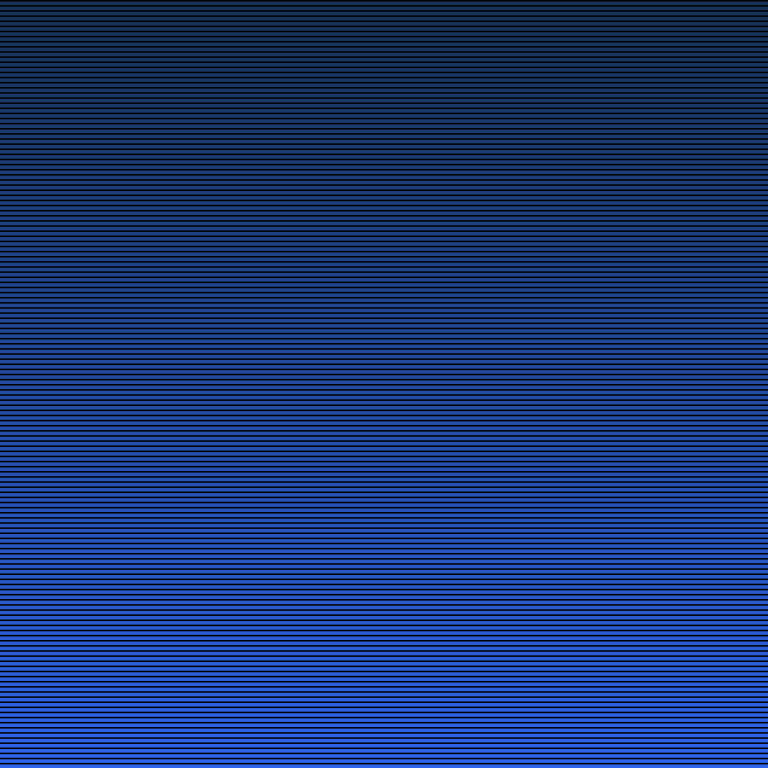
Write a WebGL 2 fragment shader that draws this pattern.

```glsl
#version 300 es
precision highp float;
// Fine horizontal scan lines over a vertical blue gradient.
// Each of the 150 rows opens with a near-black line along its top edge;
// line coverage is integrated over the pixel, so edges stay smooth at any size.

uniform vec2 u_resolution;
out vec4 outColor;

const float ROW_COUNT = 150.0;
const float LINE_WIDTH = 0.30; // share of one row

const vec3 TOP_BLUE = vec3(0.090, 0.195, 0.335);
const vec3 BOTTOM_BLUE = vec3(0.185, 0.395, 0.930);
const vec3 LINE_COLOR = vec3(0.002, 0.006, 0.016);

// Total line thickness found between zero and x, with x in rows.
float lineIntegral(float x, float width) {
    return floor(x) * width + min(fract(x), width);
}

// Share of a span centred on x that is covered by lines.
float lineCoverage(float x, float width, float span) {
    float start = lineIntegral(x - 0.5 * span, width);
    float end = lineIntegral(x + 0.5 * span, width);
    return clamp((end - start) / span, 0.0, 1.0);
}

// Background blend by depth below the top edge.
vec3 verticalGradient(float depth, vec3 top, vec3 bottom) {
    return mix(top, bottom, clamp(depth, 0.0, 1.0));
}

void main() {
    float depth = 1.0 - gl_FragCoord.y / u_resolution.y;
    float pixelSpan = ROW_COUNT / u_resolution.y;

    vec3 blue = verticalGradient(depth, TOP_BLUE, BOTTOM_BLUE);
    float line = lineCoverage(depth * ROW_COUNT, LINE_WIDTH, pixelSpan);

    outColor = vec4(mix(blue, LINE_COLOR, line), 1.0);
}
```
